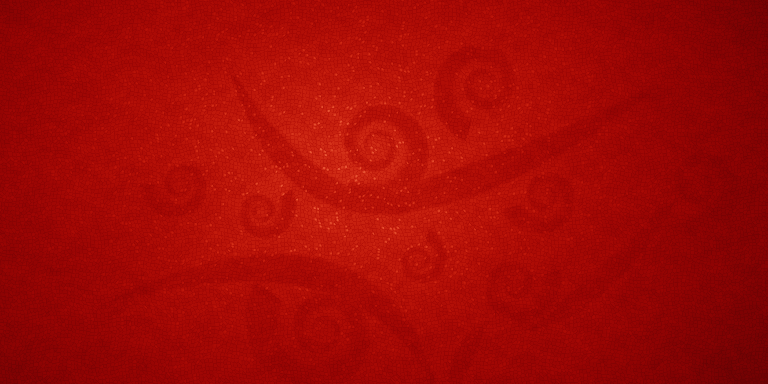
Reproduce this background procedurally as a WebGL 2 fragment shader.

```glsl
#version 300 es
precision highp float;

uniform vec2 u_resolution;
out vec4 outColor;

const float TAU = 6.2831853;

vec2 hash2(vec2 p) {
  vec3 q = fract(p.xyx * vec3(0.1031, 0.1030, 0.0973));
  q += dot(q, q.yzx + 33.33);
  return fract((q.xx + q.yz) * q.zy);
}

// Nearest and second nearest cell distance, plus the cell's random value
vec3 cells(vec2 p) {
  vec2 cell = floor(p);
  vec3 best = vec3(8.0, 8.0, 0.0);
  for (int j = -1; j <= 1; j++) {
    for (int i = -1; i <= 1; i++) {
      vec2 id = cell + vec2(i, j);
      vec2 seed = hash2(id);
      float d = length(id + 0.15 + 0.7 * seed - p);
      if (d < best.x) best = vec3(d, best.x, seed.x);
      else best.y = min(best.y, d);
    }
  }
  return best;
}

// Smooth mottling from rotated, folded sines
float layeredSines(vec2 p) {
  float sum = 0.0, gain = 0.5;
  for (int i = 0; i < 5; i++) {
    p += 0.6 * sin(p.yx * 1.3 + float(i));
    sum += gain * sin(p.x) * cos(p.y);
    p = mat2(1.5, 1.1, -1.1, 1.5) * p + 2.7;
    gain *= 0.62;
  }
  return sum;
}

// Curled band winding into its centre; spin sets the winding direction
float curl(vec2 p, vec2 center, float radius, float spin, float turn) {
  vec2 q = p - center;
  float r = length(q) + 0.0001;
  float angle = fract(spin * atan(q.y, q.x) / TAU + turn);
  float wind = log(r / radius) / 0.95 + angle;
  float band = abs(fract(wind) - 0.72);
  float soft = 0.012 / r + 0.015;
  return smoothstep(0.27 + soft, 0.27 - soft, band)
       * smoothstep(0.02, -0.02, wind) * smoothstep(0.05, 0.2, r / radius);
}

// Tapered stroke along a quadratic curve
float stem(vec2 p, vec2 a, vec2 b, vec2 c, float width) {
  float edge = 1.0;
  vec2 start = a;
  for (int i = 1; i <= 14; i++) {
    float t = float(i) / 14.0;
    vec2 end = mix(mix(a, b, t), mix(b, c, t), t);
    vec2 d = end - start;
    float h = clamp(dot(p - start, d) / dot(d, d), 0.0, 1.0);
    float along = (float(i) - 1.0 + h) / 14.0;
    edge = min(edge, length(p - start - d * h) - width * (0.15 + 0.85 * sin(along * TAU * 0.5)));
    start = end;
  }
  return smoothstep(0.006, -0.006, edge);
}

float ornament(vec2 p) {
  float s = curl(p, vec2(0.98, 0.62), 0.19, 1.0, 0.35);
  s = max(s, curl(p, vec2(1.26, 0.78), 0.16, -1.0, 0.70));
  s = max(s, curl(p, vec2(1.42, 0.49), 0.12, 1.0, 0.45));
  s = max(s, curl(p, vec2(0.68, 0.45), 0.10, -1.0, 0.10));
  s = max(s, curl(p, vec2(0.47, 0.52), 0.11, 1.0, 0.50));
  s = max(s, curl(p, vec2(1.34, 0.26), 0.13, -1.0, 0.05));
  s = max(s, curl(p, vec2(1.09, 0.32), 0.09, -1.0, 0.20));
  s = max(s, curl(p, vec2(0.84, 0.14), 0.22, 1.0, 0.60));
  s = max(s, curl(p, vec2(1.82, 0.52), 0.14, 1.0, 0.30));
  // Sweeping stems between the curls
  s = max(s, stem(p, vec2(0.61, 0.80), vec2(0.76, 0.46), vec2(1.06, 0.45), 0.035));
  s = max(s, stem(p, vec2(0.84, 0.48), vec2(1.14, 0.42), vec2(1.72, 0.78), 0.040));
  s = max(s, stem(p, vec2(0.30, 0.22), vec2(0.95, 0.46), vec2(1.13, 0.00), 0.040));
  s = max(s, stem(p, vec2(1.38, 0.14), vec2(1.55, 0.22), vec2(1.76, 0.48), 0.030));
  return max(s, stem(p, vec2(1.18, -0.04), vec2(1.19, 0.08), vec2(1.27, 0.16), 0.025));
}

void main() {
  vec2 p = gl_FragCoord.xy / u_resolution.y;

  // Broad glow, darkening towards the corners
  float reach = length((p - vec2(0.90, 0.57)) * vec2(0.78, 1.05));
  float center = exp(-4.0 * reach * reach);
  float light = 0.93 - 0.86 * pow(reach, 1.25);
  light += 0.055 * layeredSines(p * vec2(5.0, 7.0));
  light -= ornament(p) * (0.035 + 0.12 * center);

  // Leather grain with fine creases
  vec3 grain = cells(p * 105.0 + 0.8 * sin(p.yx * 31.0));
  light += 0.13 * (smoothstep(0.0, 0.35, grain.y - grain.x) - 0.55);
  light += 0.07 * (grain.z - 0.5);
  light += 0.045 * layeredSines(p * vec2(38.0, 62.0));

  // Sparse bright flecks gathered around the glow
  float fleck = smoothstep(0.88, 0.96, grain.z) * smoothstep(0.45, 0.1, grain.x);
  light += 0.26 * fleck * center;

  light = clamp(light, 0.0, 1.2);
  vec3 color = vec3(0.41 + 0.41 * light,
                    0.008 + 0.165 * pow(light, 3.5),
                    0.012 + 0.075 * pow(light, 5.0));
  outColor = vec4(color, 1.0);
}
```
